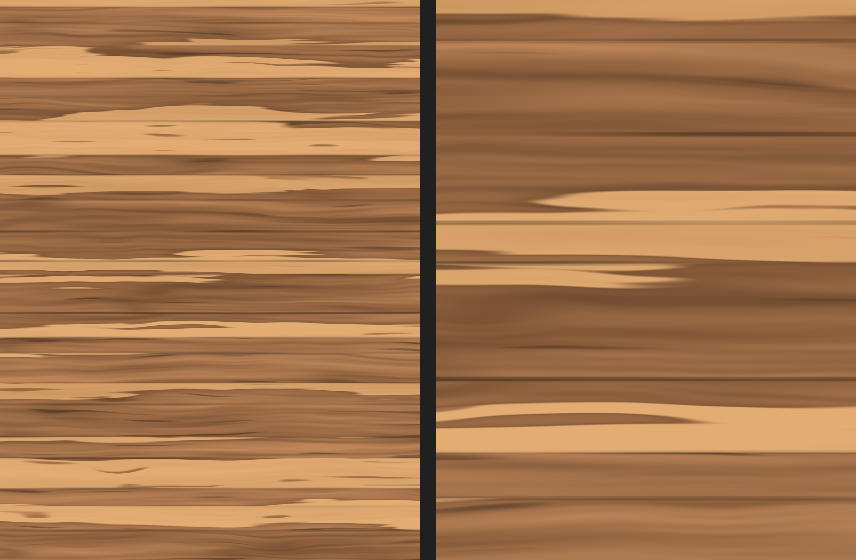
Left: the whole. Right: its middle third, enlarged.
Give the GLSL for this texture, as a Shadertoy shader.

```glsl
// Horizontal planks of streaked walnut, with pale sapwood running into brown heartwood.

float hash(vec2 p) {
    return fract(sin(dot(p, vec2(127.1, 311.7))) * 43758.5453);
}

float noise(vec2 p) {
    vec2 i = floor(p), f = fract(p);
    f = f * f * (3.0 - 2.0 * f);
    return mix(mix(hash(i), hash(i + vec2(1, 0)), f.x),
               mix(hash(i + vec2(0, 1)), hash(i + vec2(1, 1)), f.x), f.y);
}

// Lower seam of a plank, in rows.
float seam(float id) {
    return id + 0.6 * (hash(vec2(id, 3.0)) - 0.5);
}

vec3 plank(float id, vec2 p, float row) {
    float v = (row - seam(id)) / (seam(id + 1.0) - seam(id));
    vec2 shift = vec2(hash(vec2(id, 7.0)) * 40.0, id * 17.0);

    // Grain bends in slow waves and swells around an occasional knot.
    vec2 k = (p - vec2(hash(vec2(id, 11.0)) * 1.5, (id + 0.5) / 22.0)) * vec2(22.0, 75.0);
    float knot = exp(-dot(k, k)) * step(0.5, hash(vec2(id, 13.0)));
    float bend = 0.016 * noise(p * vec2(5.0, 16.0) + shift)
               + 0.004 * noise(p * vec2(16.0, 50.0) + shift);
    vec2 g = vec2(p.x, p.y + bend + 0.009 * knot);

    float broad = noise(g * vec2(2.5, 65.0) + shift);
    float streak = noise(g * vec2(5.0, 150.0) + shift.yx);
    float fine = noise(g * vec2(11.0, 330.0) + shift);
    float vein = 1.0 - smoothstep(0.0, 0.1, abs(noise(g * vec2(2.2, 42.0) + shift + 5.0) - 0.5));
    float fleck = smoothstep(0.8, 0.96, noise(g * vec2(6.0, 170.0) + shift + 9.0));

    // Heartwood
    float tone = 0.7 + 0.34 * (hash(vec2(id, 19.0)) - 0.5) + 0.55 * (broad - 0.5)
               + 0.35 * (streak - 0.5) + 0.25 * (fine - 0.5) - 0.25 * knot;
    vec3 heart = mix(vec3(0.43, 0.28, 0.17), vec3(0.72, 0.505, 0.335), clamp(tone, -0.1, 1.1));
    heart *= 1.0 - 0.2 * vein * noise(p * vec2(6.0, 30.0) + shift) - 0.28 * fleck;

    // Sapwood
    float glow = 0.78 + 0.4 * (hash(vec2(id, 23.0)) - 0.5) + 0.45 * (broad - 0.5)
               + 0.2 * (fine - 0.5);
    vec3 sap = mix(vec3(0.75, 0.54, 0.345), vec3(0.885, 0.675, 0.45), clamp(glow, 0.0, 1.0));
    float crack = smoothstep(0.86, 0.95, noise(g * vec2(7.0, 140.0) + shift + 31.0));
    sap = mix(sap, vec3(0.5, 0.31, 0.18), 0.65 * crack);

    // Wandering border with long, flame-like fingers
    float side = hash(vec2(id, 29.0)) < 0.5 ? v : 1.0 - v;
    float border = 1.6 * fract(id * 0.618 + 0.1) - 0.6 - side
                 + 0.9 * (noise(vec2(p.x * 3.2, 0.5) + shift) - 0.5)
                 + 0.45 * (noise(g * vec2(6.0, 120.0) + shift + 3.0) - 0.5)
                 + 0.15 * (fine - 0.5);
    float rim = exp(-12.0 * abs(border)) * (0.15 + 0.4 * streak);
    heart = mix(heart, vec3(0.33, 0.2, 0.11), rim);
    return mix(heart, sap, smoothstep(-0.03, 0.05, border));
}

void mainImage(out vec4 fragColor, in vec2 fragCoord) {
    vec2 p = fragCoord / iResolution.y;
    float row = p.y * 22.0;
    float pixel = 22.0 / iResolution.y;

    // Blend the two planks that meet at the nearest seam.
    float id = floor(row + 0.5);
    float d = row - seam(id);
    vec3 color = mix(plank(id - 1.0, p, row), plank(id, p, row),
                     smoothstep(-0.6 * pixel, 0.6 * pixel, d));

    // Thin, uneven shadow in the joint
    float joint = 1.0 - smoothstep(0.015, 0.03 + pixel, abs(d));
    color *= 1.0 - 0.4 * joint * hash(vec2(id, 37.0)) * noise(vec2(p.x * 7.0, id));

    fragColor = vec4(color, 1.0);
}
```
